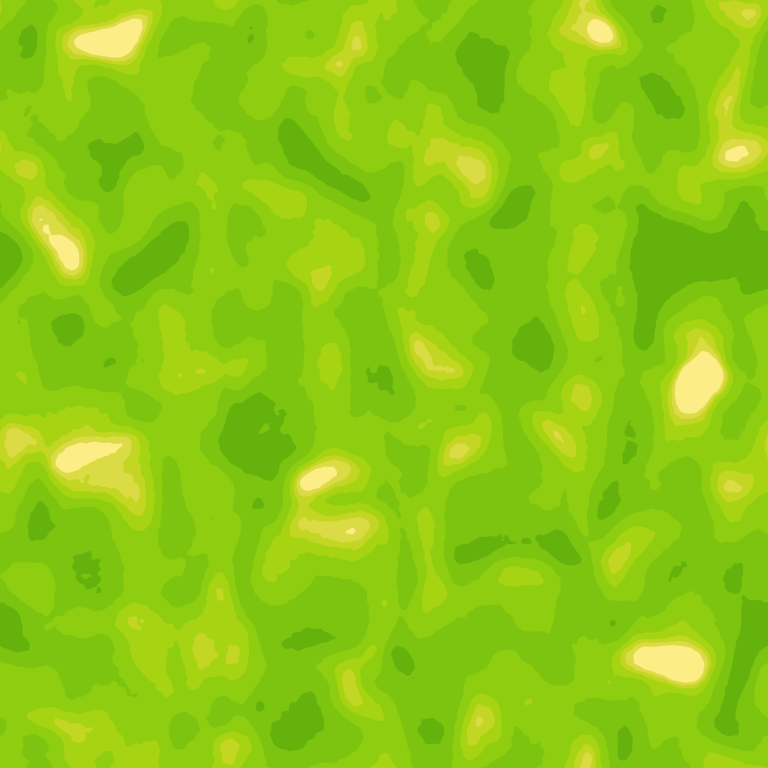
This texture is drawn by a Shadertoy shader. Its source:

```glsl
#define CELLS vec2(10.0, 8.0)   // main noise cells per canvas
#define BROAD 0.40              // weight of the large drifts
#define DETAIL 0.45             // weight of the small blobs
#define ROUGHNESS 0.04          // weight of the edge grain
#define FIELD_GAIN 3.98         // brings the noise to unit deviation
#define WARP 0.04               // bending of the shapes
#define SPOTS 14                // glowing spots
#define SPOT_RADIUS 0.04
#define SPOT_MIN 1.2
#define SPOT_MAX 5.5

const vec3 PALETTE[7] = vec3[7](
    vec3(0.40, 0.70, 0.05),     // deep green
    vec3(0.485, 0.77, 0.06),    // grass
    vec3(0.555, 0.805, 0.06),   // fresh green
    vec3(0.65, 0.83, 0.07),     // lime
    vec3(0.77, 0.84, 0.14),     // olive yellow
    vec3(0.86, 0.86, 0.27),     // straw
    vec3(0.99, 0.93, 0.53));    // cream

const float LEVELS[6] = float[6](-1.24, -0.08, 1.0, 1.7, 2.15, 2.6);

// Integer hash giving two values from 0 to 1
vec2 hash2(vec2 cell, float seed) {
    uvec2 q = uvec2(cell) * uvec2(1597u, 3812u) + uint(seed) * uvec2(7919u, 6271u);
    uint h = (q.x ^ (q.y * 2654435u)) * 747796405u + 289133645u;
    h = ((h >> 15u) ^ h) * 277803737u;
    h = ((h >> 13u) ^ h) * 224682251u;
    h ^= h >> 16u;
    return vec2(h & 65535u, h >> 16u) / 65535.0;
}

float gradientDot(vec2 cell, vec2 corner, vec2 f, vec2 period, float seed) {
    float angle = 6.28318 * hash2(mod(cell + corner, period), seed).x;
    return dot(vec2(cos(angle), sin(angle)), f - corner);
}

// Gradient noise that wraps after one canvas
float noise(vec2 uv, vec2 period, float seed) {
    vec2 p = uv * period + hash2(vec2(3.0, 5.0), seed);
    vec2 cell = floor(p), f = p - cell;
    vec2 w = f * f * f * (f * (f * 6.0 - 15.0) + 10.0);
    float a = gradientDot(cell, vec2(0, 0), f, period, seed);
    float b = gradientDot(cell, vec2(1, 0), f, period, seed);
    float c = gradientDot(cell, vec2(0, 1), f, period, seed);
    float d = gradientDot(cell, vec2(1, 1), f, period, seed);
    return mix(mix(a, b, w.x), mix(c, d, w.x), w.y);
}

// Soft bumps of rising strength, spread evenly over the torus
float spots(vec2 uv) {
    float sum = 0.0;
    for (int i = 0; i < SPOTS; i++) {
        float k = float(i), t = k / float(SPOTS - 1);
        vec2 random = hash2(vec2(k, 1.0), 40.0);
        vec2 d = uv - k * vec2(0.7549, 0.5698) - 0.12 * random;
        d -= round(d);
        float angle = 6.28318 * random.x;
        vec2 axis = vec2(cos(angle), sin(angle));
        d = vec2(dot(d, axis) * 1.2, dot(d, vec2(-axis.y, axis.x)) / 1.2);
        float height = mix(SPOT_MIN, SPOT_MAX, t * t);
        sum += height * exp(-dot(d, d) / (SPOT_RADIUS * SPOT_RADIUS));
    }
    return sum;
}

void mainImage(out vec4 fragColor, in vec2 fragCoord) {
    vec2 uv = fragCoord / iResolution.xy;
    vec2 bent = uv + WARP * vec2(noise(uv, vec2(8.0), 1.0), noise(uv, vec2(8.0), 2.0));

    // Layered field
    float field = noise(bent, CELLS, 3.0)
        + BROAD * noise(bent, vec2(5.0, 4.0), 4.0)
        + DETAIL * noise(bent, vec2(20.0, 17.0), 5.0)
        + ROUGHNESS * noise(uv, vec2(90.0), 6.0);
    field = field * FIELD_GAIN + spots(bent);

    // Flat colour bands with smoothed edges
    float edge = max(fwidth(field), 1e-4);
    vec3 color = PALETTE[0];
    for (int i = 0; i < 6; i++) {
        float cover = clamp((field - LEVELS[i]) / edge + 0.5, 0.0, 1.0);
        color = mix(color, PALETTE[i + 1], cover);
    }
    fragColor = vec4(color, 1.0);
}
```
